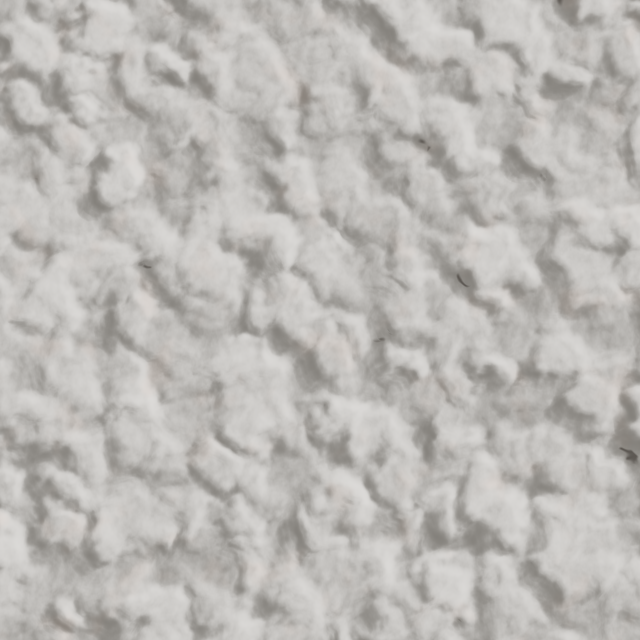
Write a three.js fragment shader that draws this texture.

```glsl
// Rough white plaster: ragged diagonal lumps lit softly from the upper right.
varying vec2 vUv;

const vec3 SHADE_COLOR = vec3(0.495, 0.482, 0.460);
const vec3 LIT_COLOR = vec3(0.880, 0.874, 0.866);
const vec3 PIT_COLOR = vec3(0.30, 0.28, 0.26);
const vec3 WARM_TINT = vec3(0.012, -0.002, -0.008);
const vec2 LIGHT_DIR = vec2(0.80, 0.60);     // towards the light
const vec2 RIDGE_DIR = vec2(0.60, -0.80);    // long axis of the lumps
const vec2 LUMP_DENSITY = vec2(10.0, 15.5);  // along and across the ridges
const float LUMP_HEIGHT = 0.60;
const float SWELL_HEIGHT = 0.85;
const float CRUMB_HEIGHT = 0.22;
const float RAGGEDNESS = 0.065;
const float SLOPE_STEP = 0.009;
const float SHADOW_STEP = 0.010;
const float EXPOSURE = 0.32;
const float SLOPE_GAIN = 1.75;
const float HEIGHT_GAIN = 1.0;
const float SHADOW_GAIN = 1.7;
const float GRAIN_GAIN = 0.45;

vec2 hash2(vec2 p) {
  vec3 q = fract(p.xyx * vec3(0.1031, 0.1030, 0.0973));
  q += dot(q, q.yzx + 33.33);
  return fract((q.xx + q.yz) * q.zy);
}

float gradientAt(vec2 cell, vec2 offset) {
  return dot(hash2(cell) * 2.0 - 1.0, offset);
}

float noise(vec2 p) {
  vec2 i = floor(p);
  vec2 f = p - i;
  vec2 u = f * f * f * (f * (f * 6.0 - 15.0) + 10.0);
  vec2 e = vec2(1.0, 0.0);
  return mix(mix(gradientAt(i, f), gradientAt(i + e, f - e), u.x),
             mix(gradientAt(i + e.yx, f - e.yx), gradientAt(i + 1.0, f - 1.0), u.x), u.y);
}

float fbm(vec2 p) {
  float sum = 0.0;
  float amplitude = 0.6;
  for (int i = 0; i < 3; i++) {
    sum += amplitude * noise(p);
    p = mat2(1.6, 1.2, -1.2, 1.6) * p + 17.3;
    amplitude *= 0.5;
  }
  return sum;
}

// Union of flat-topped domes, one scattered in each cell
float lumps(vec2 p) {
  vec2 cell = floor(p);
  float gap = 1.0;
  for (int y = -1; y <= 1; y++) {
    for (int x = -1; x <= 1; x++) {
      vec2 id = cell + vec2(float(x), float(y));
      vec2 center = id + 0.1 + 0.8 * hash2(id + 50.0);
      vec2 kind = hash2(id + 91.0);
      float d = length(p - center) / mix(0.40, 0.85, kind.x);
      gap *= 1.0 - mix(0.45, 1.0, kind.y) * (1.0 - smoothstep(0.35, 1.0, d));
    }
  }
  return 1.0 - gap;
}

float plasterHeight(vec2 p) {
  vec2 warp = vec2(fbm(p * 16.0 + 3.7), fbm(p * 16.0 + 41.2));
  vec2 q = p + RAGGEDNESS * warp;
  vec2 ridge = vec2(dot(q, RIDGE_DIR), dot(q, vec2(-RIDGE_DIR.y, RIDGE_DIR.x)));
  return LUMP_HEIGHT * lumps(ridge * LUMP_DENSITY + 60.0)
       + SWELL_HEIGHT * fbm(q * 10.0 + 8.0)
       + CRUMB_HEIGHT * fbm(q * 36.0 + 20.0);
}

// Soft darkening behind higher ground on the light side
float castShadow(vec2 p, float height) {
  float shade = 0.0;
  for (int i = 1; i <= 4; i++) {
    float t = float(i);
    float rise = plasterHeight(p + LIGHT_DIR * SHADOW_STEP * t) - height;
    shade = max(shade, rise - 0.08 * t);
  }
  return shade;
}

void main() {
  vec2 p = vUv;
  float height = plasterHeight(p);
  vec2 stepToLight = LIGHT_DIR * SLOPE_STEP;
  float slope = plasterHeight(p - stepToLight) - plasterHeight(p + stepToLight);
  float shadow = castShadow(p, height);
  float grain = fbm(p * vec2(85.0, 60.0) + 5.0);

  // Compress the light gently at both ends
  float light = EXPOSURE + SLOPE_GAIN * slope + HEIGHT_GAIN * (height - 0.2)
              - SHADOW_GAIN * shadow + GRAIN_GAIN * grain;
  float tone = 0.5 + 0.5 * light / sqrt(1.0 + light * light);
  vec3 color = mix(SHADE_COLOR, LIT_COLOR, tone);
  color += WARM_TINT * smoothstep(0.05, 0.35, fbm(p * 14.0 + 70.0));

  // Sparse dark nicks in the shaded creases
  float crack = 1.0 - smoothstep(0.0, 0.09, abs(noise(p * 32.0 + 12.0)));
  float place = smoothstep(0.26, 0.36, noise(p * 20.0 + 33.0));
  float crease = smoothstep(0.15, 0.40, shadow);
  color = mix(color, PIT_COLOR, 0.75 * crack * place * crease);

  gl_FragColor = vec4(color, 1.0);
}
```
